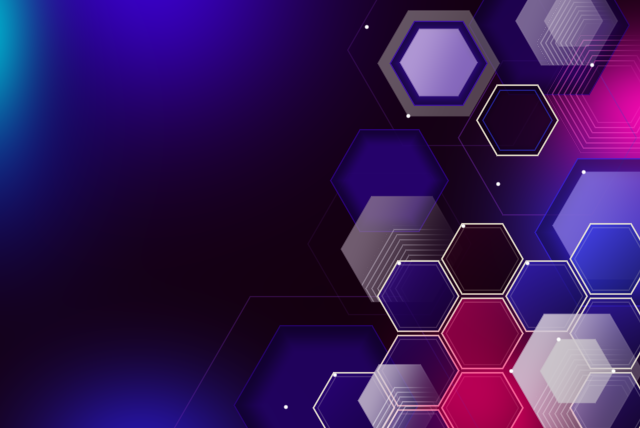
Write a Shadertoy shader that draws this background.

```glsl
// Translucent neon hexagons and a honeycomb over a dark violet glow.
#define PIXEL (1.0 / iResolution.y)
#define HAIRLINE 0.0008
#define CELL_LINE 0.0014
#define CELL_RADIUS 0.082
#define CELL_PITCH vec2(0.150, 0.174)
#define CELL_ORIGIN vec2(0.977, 0.395)
#define DOT_RADIUS 0.0044
#define INDIGO vec3(0.145, 0.01, 0.43)
#define BLUE vec3(0.18, 0.20, 0.80)
#define SILVER vec3(0.82, 0.78, 0.84)
#define IVORY vec3(0.96, 0.94, 0.84)

// Distance to a hexagon with flat top; r is the apothem.
float hexagon(vec2 p, float r) {
    p = abs(p);
    return max(p.y, dot(p, vec2(0.8660, 0.5))) - r;
}

float inside(float d) { return 1.0 - smoothstep(-PIXEL, PIXEL, d); }

float stroke(float d, float halfWidth) {
    return 1.0 - smoothstep(max(halfWidth - PIXEL, 0.0), halfWidth + PIXEL, abs(d));
}

// Corner k of a hexagon, counted anticlockwise from the right.
vec2 corner(float r, float k) {
    float a = k * 1.0472;
    return r * 1.1547 * vec2(cos(a), sin(a));
}

void glow(inout vec3 col, vec2 p, vec2 centre, vec2 size, vec3 tint) {
    vec2 d = (p - centre) / size;
    col = mix(col, tint, exp(-dot(d, d)));
}

// Glass plate whose opacity runs from upper left to lower right.
void glass(inout vec3 col, vec2 p, float r, vec3 tint, float left, float right) {
    float d = hexagon(p, r);
    float alpha = mix(left, right, smoothstep(-r, r, p.x - 0.4 * p.y));
    col = mix(col, tint, alpha * inside(d));
    col = mix(col, tint, 0.4 * alpha * stroke(d, HAIRLINE));
}

// Solid plate with a shaded rim and a thin bright edge.
void plate(inout vec3 col, vec2 p, float r, vec3 tint, float alpha) {
    float d = hexagon(p, r);
    float shade = mix(0.5, 1.0, smoothstep(0.0, 0.35 * r, -d));
    col = mix(col, tint * shade, alpha * inside(d));
    col = mix(col, tint * 1.4, 0.6 * stroke(d, HAIRLINE));
}

// Rings about a shifted centre, clipped to the hexagon and fading to the right.
void contours(inout vec3 col, vec2 p, float r, vec2 shift, float spacing, vec3 tint, float alpha) {
    float ring = hexagon(p - shift * r, 0.0);
    float line = stroke((fract(ring / spacing) - 0.5) * spacing, HAIRLINE);
    float band = smoothstep(0.40 * r, 0.55 * r, ring) * (1.0 - step(1.2 * r, ring));
    float fade = 1.0 - smoothstep(-0.3 * r, 1.2 * r, p.x + 0.5 * p.y);
    col = mix(col, tint, alpha * line * band * fade * inside(hexagon(p, r)));
}

void outline(inout vec3 col, vec2 p, float r, vec3 tint, float alpha) {
    col = mix(col, tint, alpha * stroke(hexagon(p, r), HAIRLINE));
}

void spark(inout vec3 col, vec2 p) {
    col = mix(col, vec3(1.0), inside(length(p) - DOT_RADIUS));
}

void honeycomb(inout vec3 col, vec2 p) {
    float warmth = 1.0 - smoothstep(0.08, 0.32, length(p - vec2(1.13, 0.03)));
    vec3 edge = mix(IVORY, vec3(1.0, 0.42, 0.62), warmth);
    for (int i = -1; i <= 3; i++) {
        int first = i < 0 ? 2 : 0;
        int last = i == 2 ? 0 : 2;
        for (int j = first; j <= last; j++) {
            float shift = (i & 1) == 0 ? 0.5 : 0.0;
            vec2 q = p - CELL_ORIGIN - CELL_PITCH * vec2(i, -float(j) - shift);
            float d = hexagon(q, CELL_RADIUS);
            float low = min(float(j), 1.0);
            vec3 fill = i == 1 ? mix(vec3(0.14, 0.0, 0.08), vec3(0.72, 0.0, 0.34), low)
                               : mix(INDIGO, BLUE, max(float(i) - 1.0, 0.0) * 0.45 * (1.0 - 0.6 * low));
            fill *= 0.85 + 2.5 * (q.y - q.x);
            col = mix(col, max(fill, 0.0), (0.8 - 0.25 * low) * inside(d));
            col = mix(col, edge, 0.9 * stroke(d, CELL_LINE));
            outline(col, q, CELL_RADIUS - 0.009, mix(fill, edge, 0.5), 0.35);
            if (j == first && i < 3) spark(col, q - corner(CELL_RADIUS - 0.005, 2.0));
        }
    }
}

void mainImage(out vec4 fragColor, in vec2 fragCoord) {
    vec2 p = fragCoord / iResolution.y;

    // Backdrop glows
    vec3 col = vec3(0.075, 0.0, 0.055);
    glow(col, p, vec2(0.33, 1.08), vec2(0.40, 0.38), vec3(0.23, 0.0, 0.80));
    glow(col, p, vec2(-0.03, 0.70), vec2(0.25, 0.32), vec3(0.08, 0.03, 0.44));
    glow(col, p, vec2(-0.04, 0.93), vec2(0.12, 0.26), vec3(0.0, 0.68, 0.80));
    glow(col, p, vec2(0.33, -0.06), vec2(0.27, 0.20), vec3(0.15, 0.08, 0.66));
    glow(col, p, vec2(1.45, 0.47), vec2(0.24, 0.23), vec3(0.22, 0.15, 0.82));
    glow(col, p, vec2(1.53, 0.73), vec2(0.21, 0.17), vec3(0.94, 0.03, 0.68));
    glow(col, p, vec2(1.15, 0.03), vec2(0.17, 0.19), vec3(0.82, 0.0, 0.36));

    // Faint outlines
    vec3 violet = vec3(0.46, 0.16, 0.70);
    outline(col, p - vec2(0.762, 0.0), 0.307, violet, 0.28);
    outline(col, p - vec2(1.279, 0.678), 0.180, violet, 0.40);
    outline(col, p - vec2(1.070, 0.883), 0.223, violet, 0.20);
    outline(col, p - vec2(0.910, 0.430), 0.165, violet, 0.10);

    // Dark plates
    plate(col, p - vec2(0.762, 0.053), 0.186, INDIGO * 0.9, 0.9);
    plate(col, p - vec2(1.283, 0.941), 0.162, INDIGO * 0.85, 0.8);
    contours(col, p - vec2(1.436, 0.780), 0.137, vec2(0.0), 0.012, vec3(1.0, 0.35, 0.82), 0.4);
    plate(col, p - vec2(0.910, 0.578), 0.119, INDIGO * 1.05, 0.9);
    plate(col, p - vec2(1.449, 0.457), 0.172, vec3(0.16, 0.10, 0.66), 0.6);

    // Glass plates
    vec2 q = p - vec2(1.436, 0.473);
    vec2 lowerRight = vec2(0.5, -0.75);
    glass(col, q, 0.125, vec3(0.60, 0.54, 0.92), 0.65, 0.25);
    spark(col, q - corner(0.125, 2.0));
    q = p - vec2(1.025, 0.852);
    glass(col, q, 0.123, vec3(0.52, 0.47, 0.50), 0.70, 0.55);
    plate(col, q, 0.098, vec3(0.18, 0.02, 0.56), 0.95);
    glass(col, q - vec2(0.0, 0.002), 0.078, vec3(0.74, 0.65, 0.86), 0.9, 0.6);
    spark(col, q - corner(0.123, 4.0));
    q = p - vec2(0.939, 0.418);
    glass(col, q, 0.123, vec3(0.58, 0.50, 0.58), 0.72, 0.08);
    contours(col, q, 0.123, lowerRight, 0.012, SILVER, 0.4);
    q = p - vec2(1.324, 0.951);
    glass(col, q, 0.103, SILVER, 0.5, 0.2);
    glass(col, q - vec2(0.016, 0.0), 0.059, SILVER, 0.4, 0.25);
    contours(col, q, 0.103, vec2(0.7, -0.5), 0.010, SILVER, 0.4);
    spark(col, q - corner(0.103, 5.0));

    // Cells and foreground plates
    honeycomb(col, p);
    q = p - vec2(1.209, 0.719);
    plate(col, q, CELL_RADIUS, vec3(0.09, 0.0, 0.12), 0.75);
    col = mix(col, IVORY, 0.9 * stroke(hexagon(q, CELL_RADIUS), CELL_LINE));
    outline(col, q, CELL_RADIUS - 0.012, BLUE, 0.6);
    q = p - vec2(0.934, 0.064);
    glass(col, q, 0.084, SILVER, 0.8, 0.12);
    contours(col, q, 0.084, lowerRight, 0.011, vec3(1.0), 0.4);
    q = p - vec2(1.348, 0.133);
    glass(col, q, 0.133, SILVER, 0.88, 0.3);
    contours(col, q, 0.133, lowerRight, 0.012, vec3(1.0), 0.25);
    glass(col, q, 0.074, vec3(0.80, 0.78, 0.80), 0.9, 0.6);
    spark(col, q - corner(0.133, 3.0));
    spark(col, q - corner(0.074, 2.0));
    spark(col, q - corner(0.074, 0.0));

    // Loose sparks
    spark(col, p - vec2(0.857, 0.937));
    spark(col, p - vec2(1.164, 0.570));
    spark(col, p - vec2(0.668, 0.049));
    fragColor = vec4(col, 1.0);
}
```
